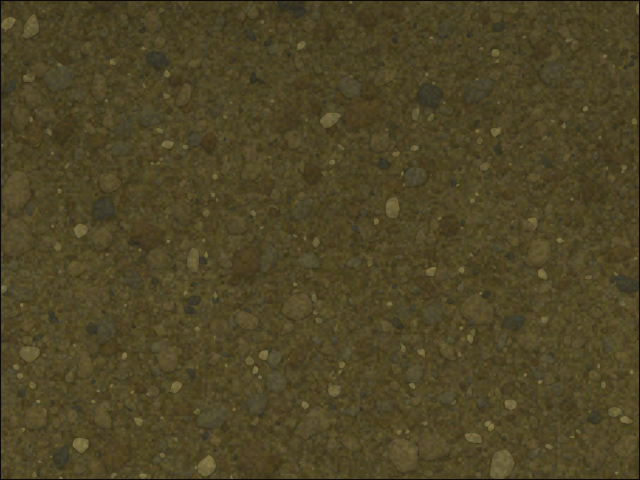
Reproduce this texture procedurally as a WebGL 1 fragment shader.

```glsl
precision highp float;
// Dim sandy soil strewn with dusty pebbles of many sizes, inside a thin dark frame.
uniform vec2 u_resolution;

const vec3 SOIL_DARK  = vec3(0.235, 0.200, 0.098);
const vec3 SOIL_LIGHT = vec3(0.355, 0.320, 0.183);
const vec3 TAN        = vec3(0.335, 0.294, 0.170);
const vec3 BROWN      = vec3(0.280, 0.233, 0.122);
const vec3 GREY       = vec3(0.300, 0.280, 0.188);
const vec3 SLATE      = vec3(0.215, 0.212, 0.155);
const vec3 PALE       = vec3(0.445, 0.405, 0.245);
const vec3 FRAME      = vec3(0.050, 0.043, 0.034);

const float GRAIN_FREQ   = 170.0;   // finest grains per canvas height
const float GRAIN_AMOUNT = 0.24;
const float TINT_AMOUNT  = 0.035;
const float SOFTNESS     = 0.0026;  // blur of stone edges
const float SHADOW       = 0.17;
const float DUST         = 0.16;    // soil showing over the stones
const float FRAME_WIDTH  = 0.0026;
const float TAU = 6.2831853;

vec3 hash3(vec2 p) {
  vec3 q = fract(vec3(p.xyx) * vec3(0.1031, 0.1030, 0.0973));
  q += dot(q, q.yxz + 33.33);
  return fract((q.xxy + q.yzz) * q.zyx);
}

vec3 noise3(vec2 p) {
  vec2 i = floor(p), f = fract(p);
  f = f * f * (3.0 - 2.0 * f);
  return mix(mix(hash3(i), hash3(i + vec2(1.0, 0.0)), f.x),
             mix(hash3(i + vec2(0.0, 1.0)), hash3(i + vec2(1.0, 1.0)), f.x), f.y);
}

// Rounded, irregular facets: 1 on the outline, less inside
float stoneShape(vec2 q, vec2 seed) {
  float sum = 0.0;
  for (int k = 0; k < 6; k++) {
    vec3 h = hash3(seed + float(k) * 7.3);
    float a = (float(k) + 0.7 * (h.x - 0.5)) * TAU / 6.0;
    float facet = dot(q, vec2(cos(a), sin(a))) / mix(0.78, 1.1, h.y);
    sum += pow(max(facet, 0.001), 7.0);
  }
  return pow(sum, 1.0 / 7.0);
}

vec3 stoneColor(vec3 h) {
  vec3 c = mix(TAN, BROWN, step(0.46, h.x));
  c = mix(c, GREY, step(0.68, h.x));
  c = mix(c, SLATE, step(0.86, h.x));
  c = mix(c, PALE, step(0.925, h.x));
  return c * mix(0.92, 1.08, h.y);
}

// One scatter of stones laid over the ground, one candidate per grid cell
vec3 scatterStones(vec3 ground, vec2 p, float cell, float share, float layer) {
  vec2 g = p / cell, base = floor(g);
  vec3 col = ground;
  for (int y = -1; y <= 1; y++) {
    for (int x = -1; x <= 1; x++) {
      vec2 id = base + vec2(float(x), float(y));
      vec2 seed = id + layer * vec2(57.0, 83.0) + 200.0;
      vec3 place = hash3(seed);
      vec2 q = g - id - 0.5 - 0.7 * (place.xy - 0.5);
      if (place.z > share || dot(q, q) > 1.2) continue;

      vec3 form = hash3(seed + 311.7);
      float radius = mix(0.2, 0.4, form.x * form.x);
      float aspect = mix(1.0, 1.32, form.y);
      float a = form.z * TAU, c = cos(a), s = sin(a);
      vec2 local = vec2(c * q.x + s * q.y, c * q.y - s * q.x);
      float d = stoneShape(local * vec2(1.0 / aspect, aspect) / radius, seed + 91.3);

      float lift = q.y / radius;
      float soft = SOFTNESS / (radius * cell);
      float under = SHADOW * clamp(0.65 - 0.5 * lift, 0.0, 1.0);
      col *= 1.0 - under * (1.0 - smoothstep(0.9, 1.4, d));
      vec3 stone = stoneColor(hash3(seed + 173.1));
      stone *= 1.0 + 0.06 * lift - 0.07 * smoothstep(0.5, 1.0, d);
      float cover = 1.0 - smoothstep(1.0 - 0.5 * soft, 1.0 + 0.5 * soft, d);
      col = mix(col, mix(stone, ground, DUST), cover);
    }
  }
  return col;
}

void main() {
  vec2 p = gl_FragCoord.xy / u_resolution.y;
  float width = u_resolution.x / u_resolution.y;

  // Soil: broad patches, crumbs and fine grains
  vec3 fine = noise3(p * GRAIN_FREQ + 40.0);
  float crumbs = noise3(p * 85.0 + 9.0).x;
  float patches = noise3(p * 7.0 + 3.0).y;
  float tone = 0.22 * patches + 0.43 * crumbs + 0.35 * fine.x;
  vec3 col = mix(SOIL_DARK, SOIL_LIGHT, tone);

  // Stones, from gravel bits up to the largest pebbles
  col = scatterStones(col, p, 0.019, 0.62, 1.0);
  col = scatterStones(col, p, 0.034, 0.50, 2.0);
  col = scatterStones(col, p, 0.060, 0.42, 3.0);
  col = scatterStones(col, p, 0.098, 0.34, 4.0);

  // Grit and colour speckle over everything, dimmer toward the top
  col *= 1.03 + GRAIN_AMOUNT * (fine.y - 0.5);
  vec3 speckle = noise3(p * GRAIN_FREQ * 0.7 + 75.0) - 0.5;
  col += TINT_AMOUNT * speckle * vec3(0.6, 0.5, 1.4);
  col *= mix(1.04, 0.95, smoothstep(0.3, 1.0, p.y));

  // Frame
  vec2 inset = min(p, vec2(width, 1.0) - p);
  float edge = min(inset.x, inset.y);
  col = mix(FRAME, col, smoothstep(0.75 * FRAME_WIDTH, 1.25 * FRAME_WIDTH, edge));
  gl_FragColor = vec4(col, 1.0);
}
```
